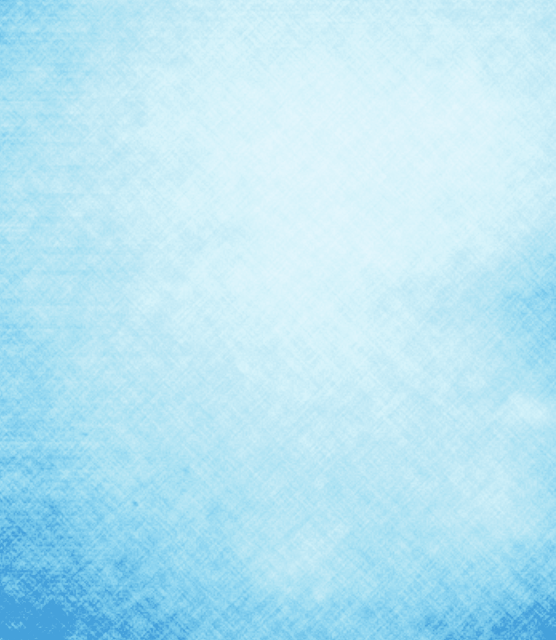
Write a WebGL 2 fragment shader that draws this background.

```glsl
#version 300 es
precision highp float;
// Pale blue woven paper: light centre, deeper edges, soft clouds and fine fibres.

uniform vec2 u_resolution;
out vec4 fragColor;

float hash(vec2 cell) {
    vec3 h = fract(vec3(cell.xyx) * 0.1031);
    h += dot(h, h.yzx + 33.33);
    return fract((h.x + h.y) * h.z);
}

// Smooth value noise, 0 to 1
float noise(vec2 p) {
    vec2 i = floor(p), f = fract(p);
    f = f * f * (3.0 - 2.0 * f);
    float low = mix(hash(i), hash(i + vec2(1, 0)), f.x);
    float high = mix(hash(i + vec2(0, 1)), hash(i + vec2(1, 1)), f.x);
    return mix(low, high, f.y);
}

// Layered noise, centred on zero
float clouds(vec2 p) {
    float sum = 0.0, weight = 0.5;
    for (int i = 0; i < 5; i++) {
        sum += weight * (noise(p) - 0.5);
        p = mat2(1.6, 1.2, -1.2, 1.6) * p + 17.3;
        weight *= 0.55;
    }
    return sum;
}

// Soft elliptical patch
float patchAt(vec2 p, vec2 centre, vec2 radius) {
    vec2 d = (p - centre) / radius;
    return exp(-dot(d, d));
}

// Thin threads running along a direction, centred on zero
float fibres(vec2 p, vec2 along, float stretch, float density) {
    vec2 q = vec2(dot(p, along), dot(p, vec2(-along.y, along.x)));
    return noise(q * vec2(stretch, density) + 80.0) - 0.5;
}

// Broad depth of the wash: 0 is palest, 6 is deepest
float washDepth(vec2 uv) {
    float depth = 0.5 + 3.4 * pow(max(0.62 - uv.y, 0.0) / 0.62, 1.25);
    depth += 0.9 * smoothstep(0.8, 1.02, uv.y);
    depth += 2.3 * pow(max(1.0 - uv.x / 0.52, 0.0), 1.5);
    depth += 0.9 * pow(uv.x, 6.0);
    // Deeper patches
    depth += 2.4 * patchAt(uv, vec2(1.03, 0.53), vec2(0.16, 0.11));
    depth += 1.5 * patchAt(uv, vec2(1.0, 0.0), vec2(0.18, 0.09));
    depth += 0.5 * patchAt(uv, vec2(0.1, 0.0), vec2(0.3, 0.1));
    depth += 0.5 * patchAt(uv, vec2(0.18, 0.6), vec2(0.12, 0.06));
    depth += 0.6 * patchAt(uv, vec2(0.77, 0.53), vec2(0.12, 0.04));
    depth += 0.4 * patchAt(uv, vec2(0.38, 0.63), vec2(0.08, 0.02));
    // Paler patches
    depth -= 1.5 * patchAt(uv, vec2(0.95, 0.352), vec2(0.045, 0.02));
    depth -= 1.2 * patchAt(uv, vec2(0.89, 0.2), vec2(0.11, 0.1));
    depth -= 0.9 * patchAt(uv, vec2(0.53, 0.12), vec2(0.1, 0.05));
    depth -= 0.4 * patchAt(uv, vec2(0.9, 0.83), vec2(0.15, 0.12));
    return depth;
}

// Colour ramp from pale to deep blue
vec3 ramp(float depth) {
    vec3 blues[7] = vec3[7](
        vec3(0.89, 0.965, 0.99), vec3(0.83, 0.95, 0.98), vec3(0.75, 0.91, 0.96),
        vec3(0.66, 0.88, 0.95), vec3(0.55, 0.83, 0.94), vec3(0.43, 0.76, 0.91),
        vec3(0.27, 0.63, 0.86));
    float level = clamp(depth, 0.0, 5.999);
    int i = int(level);
    return mix(blues[i], blues[i + 1], fract(level));
}

void main() {
    vec2 uv = gl_FragCoord.xy / u_resolution;
    vec2 p = gl_FragCoord.xy / u_resolution.y;

    // Ragged outlines for the broad wash
    vec2 ragged = vec2(clouds(p * 14.0), clouds(p * 14.0 + 40.0));
    float depth = washDepth(uv + 0.05 * ragged);
    float strength = 0.6 + 0.17 * depth;

    // Cloudy stains and fine mottling
    depth += 1.0 * clouds(p * 6.0 + 3.0) * strength;
    depth += 1.1 * clouds(p * 42.0) * strength;

    // Crossed diagonal threads
    vec2 diagonal = vec2(0.7071);
    float weave = fibres(p, diagonal, 32.0, 290.0)
                + fibres(p, vec2(-diagonal.x, diagonal.y), 32.0, 290.0);
    depth += 0.65 * weave * strength;

    // Horizontal streaks near the left edge and the top
    float edge = max(1.0 - smoothstep(0.0, 0.45, uv.x), 0.6 * smoothstep(0.85, 1.0, uv.y));
    depth += 0.75 * edge * fibres(p, vec2(1, 0), 9.0, 250.0);

    // Small ink specks
    depth += 1.5 * patchAt(uv, vec2(0.152, 0.322), vec2(0.008, 0.003));
    depth += 2.6 * patchAt(uv, vec2(0.243, 0.213), vec2(0.005, 0.004));
    depth += 0.8 * patchAt(uv, vec2(0.335, 0.265), vec2(0.006, 0.005));

    // Paper grain
    depth += 0.75 * (noise(p * 400.0) - 0.5) * strength;
    fragColor = vec4(ramp(depth), 1.0);
}
```
